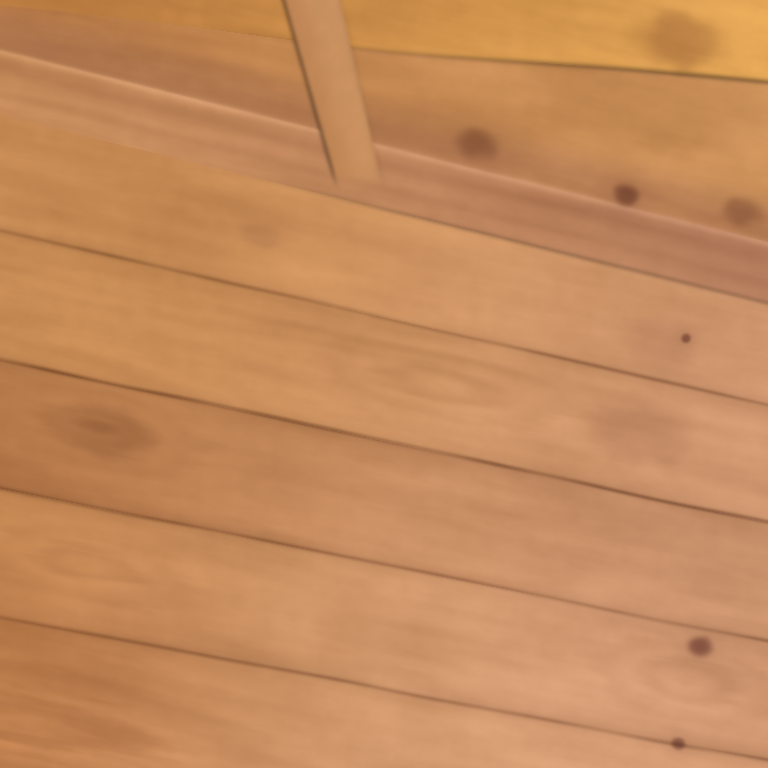
A Shadertoy shader for this texture:

```glsl
// Slanting honey-coloured pine planks with knots, below a wall board, moulding and post.

float hash(vec2 p) {
    vec3 q = fract(p.xyx * vec3(0.1031, 0.1030, 0.0973));
    q += dot(q, q.yzx + 33.33);
    return fract((q.x + q.y) * q.z);
}

float noise(vec2 p) {
    vec2 i = floor(p), f = fract(p);
    f = f * f * (3.0 - 2.0 * f);
    return mix(mix(hash(i), hash(i + vec2(1, 0)), f.x),
               mix(hash(i + vec2(0, 1)), hash(i + vec2(1, 1)), f.x), f.y);
}

float fbm(vec2 p) {
    float sum = 0.0, amp = 0.52;
    for (int i = 0; i < 4; i++) {
        sum += amp * noise(p);
        p = p * 2.03 + 17.1;
        amp *= 0.5;
    }
    return sum;
}

// Soft line of the given half width around zero distance.
float line(float d, float width) {
    return exp(-d * d / (width * width));
}

// Turns the slanting plank direction onto the x axis.
vec2 alongPlank(vec2 d) {
    return vec2(dot(d, vec2(0.977, 0.21)), dot(d, vec2(-0.21, 0.977)));
}

// Darkness of the knots.
float knots(vec2 p) {
    // Centre, radius, strength.
    vec4 spots[11] = vec4[11](
        vec4(0.885, 0.055, 0.036, 0.22), vec4(0.620, 0.188, 0.020, 0.26),
        vec4(0.816, 0.254, 0.014, 0.38), vec4(0.967, 0.276, 0.018, 0.22),
        vec4(0.893, 0.440, 0.006, 0.36), vec4(0.145, 0.563, 0.032, 0.11),
        vec4(0.830, 0.563, 0.038, 0.09), vec4(0.912, 0.842, 0.014, 0.42),
        vec4(0.883, 0.968, 0.008, 0.38), vec4(0.340, 0.307, 0.016, 0.08),
        vec4(0.860, 0.445, 0.030, 0.08));
    float dark = 0.0;
    for (int i = 0; i < 11; i++) {
        vec4 s = spots[i];
        vec2 d = alongPlank(p - s.xy) / s.z;
        d.x /= mix(2.0, 1.1, min(s.w * 3.0, 1.0));
        d += 0.3 * (noise(p * 45.0) - 0.5);
        float r2 = dot(d, d);
        dark += s.w * (0.85 * exp(-r2 * r2) + 0.18 * exp(-r2 * 0.25));
    }
    return dark;
}

// Nested oval growth rings.
float arches(vec2 p, float wobble) {
    // Centre, length, height.
    vec4 ovals[5] = vec4[5](
        vec4(0.11, 0.735, 0.12, 0.040), vec4(0.02, 0.940, 0.32, 0.060),
        vec4(0.89, 0.890, 0.10, 0.045), vec4(0.13, 0.560, 0.12, 0.045),
        vec4(0.58, 0.505, 0.14, 0.035));
    float sum = 0.0;
    for (int i = 0; i < 5; i++) {
        float r = length(alongPlank(p - ovals[i].xy) / ovals[i].zw);
        sum += sin(10.0 * r + 5.0 * wobble) * exp(-r * r * 0.7);
    }
    return sum;
}

void mainImage(out vec4 fragColor, in vec2 fragCoord) {
    vec2 p = fragCoord / iResolution.xy;
    p.y = 1.0 - p.y; // measured downwards from the top edge

    // Boundaries between top board, wall board, moulding and floor.
    float top = p.y - 0.0065 - 0.1 * p.x - 0.01 * line(p.x - 0.5, 0.25);
    float ledge = p.y - 0.065 - 0.25 * p.x;
    float floorLine = p.y - 0.150 - 0.245 * p.x;
    float onFloor = smoothstep(-0.003, 0.003, floorLine);

    // Plank number, widths narrowing slightly to the right.
    float gap = 0.1673 - 0.0124 * p.x;
    float k = (p.y - 0.134 - 0.237 * p.x) / gap;
    float row = clamp(floor(k), 0.0, 4.0);
    float board = floorLine > 0.0 ? row : (ledge > 0.0 ? 7.0 : (top > 0.0 ? 8.0 : 9.0));

    // Floor: amber on the left, paler and pinker to the lower right.
    vec3 planks = mix(vec3(0.785, 0.55, 0.335), vec3(0.815, 0.592, 0.435),
                      smoothstep(0.0, 1.1, p.x + 0.6 * (p.y - 0.5)));
    planks *= row == 2.0 ? mix(vec3(0.94, 0.91, 0.92), vec3(0.98), p.x) : vec3(1);
    planks *= row == 3.0 ? vec3(1.01, 1.015, 1.03) : vec3(1);
    planks *= 1.0 - vec3(0.09, 0.15, 0.18) * smoothstep(0.45, 0.0, p.x) * smoothstep(0.4, 0.95, p.y);

    // Wall boards: golden at the top right, mauve shade above the ledge.
    vec3 wall = mix(vec3(0.72, 0.48, 0.28), vec3(0.80, 0.57, 0.35), p.x);
    wall = mix(wall, vec3(0.68, 0.46, 0.32), 0.7 * smoothstep(-0.08, -0.015, ledge));
    vec3 golden = mix(vec3(0.74, 0.49, 0.26), vec3(0.88, 0.64, 0.33), p.x);
    wall = mix(golden, wall, smoothstep(-0.003, 0.003, top));
    vec3 moulding = mix(vec3(0.785, 0.555, 0.36), vec3(0.72, 0.50, 0.37), p.x);
    moulding *= 1.0 - vec3(0.7, 1.0, 1.1) * (0.10 * line(ledge - 0.022, 0.012) + 0.05 * line(ledge - 0.055, 0.008));
    wall = mix(wall, moulding, smoothstep(-0.003, 0.003, ledge));
    wall += 0.055 * line(ledge - 0.002, 0.005);
    wall *= 1.0 - 0.28 * line(top, 0.004) * smoothstep(0.1, 1.0, p.x);
    vec3 col = mix(wall, planks, onFloor);

    // Grain: streaks, mottling, broad blotches and growth rings.
    vec2 along = vec2(p.x + 0.21 * p.y, p.y - 0.215 * p.x);
    vec2 seed = vec2(13.7, 5.3) * board;
    float streak = fbm(along * vec2(7.0, 60.0) + seed) - 0.48;
    float blotch = fbm(along * vec2(4.0, 14.0) + seed + 40.0) - 0.48;
    float mottle = fbm(p * 55.0) - 0.48;
    float lowLeft = smoothstep(0.8, 0.1, p.x) * smoothstep(0.75, 0.95, p.y);
    float figure = 0.012 * sin(26.0 * noise(along * vec2(2.2, 12.0) + seed))
                 + onFloor * (0.028 + 0.03 * lowLeft) * arches(p, streak + blotch);
    col *= 1.0 + vec3(0.8, 1.0, 1.25) * (0.085 * streak + 0.18 * blotch + 0.045 * mottle + figure);

    // Seams between planks, uneven in depth.
    float nearest = clamp(round(k), 1.0, 4.0);
    float seam = (k - nearest) * gap + 0.003 * (noise(vec2(p.x * 7.0, nearest * 9.0)) - 0.5);
    float depth = (nearest == 2.0 ? 0.26 : 0.19) * (0.6 + 0.6 * noise(vec2(p.x * 14.0, nearest * 5.0)));
    col *= 1.0 - vec3(0.85, 1.0, 1.1) * onFloor * (depth * line(seam, 0.003) + 0.05 * line(seam, 0.012));
    col *= 1.0 - 0.16 * line(floorLine, 0.0035) * smoothstep(0.25, 0.6, p.x);
    col *= 1.0 - vec3(0.8, 1.0, 0.95) * knots(p);

    // Post standing on the moulding, shadowed along its left edge.
    float left = p.x - 0.369 - 0.285 * p.y;
    float right = 0.443 + 0.227 * p.y - p.x;
    float above = smoothstep(0.25, 0.215, p.y);
    float post = smoothstep(-0.003, 0.003, left) * smoothstep(-0.004, 0.004, right) * above;
    vec3 postColor = mix(vec3(0.75, 0.52, 0.33), vec3(0.79, 0.565, 0.375), smoothstep(0.0, 0.05, left));
    col = mix(col, postColor * (1.0 + 0.05 * mottle), post);
    col *= 1.0 - above * (0.26 * line(left, 0.004) + 0.05 * line(right, 0.005));

    fragColor = vec4(col, 1.0);
}
```
